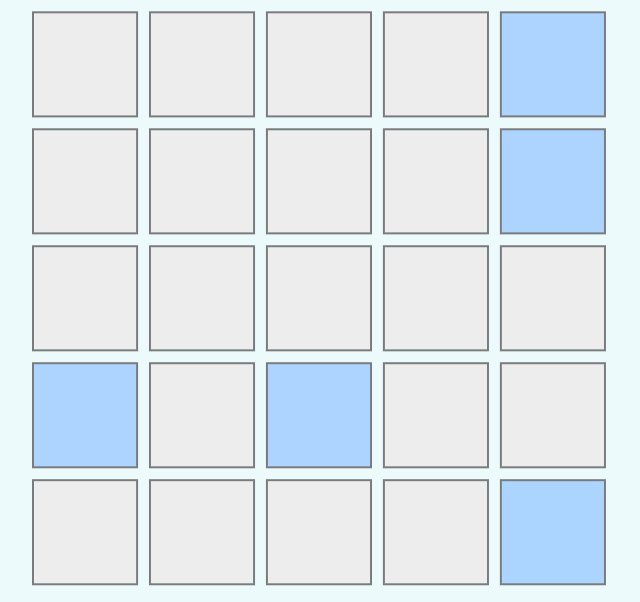
Write a WebGL 1 fragment shader that draws this pattern.

```glsl
precision highp float;
// Five by five board of outlined square tiles, a few of them filled light blue.

uniform vec2 u_resolution;

// Lengths are in canvas heights, measured from the canvas centre.
const float GRID_COUNT = 5.0;
const float PITCH = 0.1943;
const float TILE_HALF = 0.0881;
const float LINE_WIDTH = 0.0033;
const vec2 GRID_CENTER = vec2(-0.0017, 0.0045);

const vec3 PAGE_COLOR = vec3(0.925, 0.980, 0.984);
const vec3 TILE_COLOR = vec3(0.930, 0.930, 0.930);
const vec3 BLUE_COLOR = vec3(0.671, 0.831, 1.000);
const vec3 LINE_COLOR = vec3(0.475, 0.485, 0.495);
const float TINT_VARIATION = 0.010;

// Blue columns of each row as binary masks, lowest bit at the left.
const float EDGE_ROW_MASK = 16.0;
const float SECOND_ROW_MASK = 5.0;
const float MIDDLE_ROW_MASK = 0.0;

float hash(vec2 p) {
  vec3 q = fract(vec3(p.xyx) * 0.1031);
  q += dot(q, q.yzx + 33.33);
  return fract((q.x + q.y) * q.z);
}

// Signed distance to a sharp-cornered square, measured along the axes.
float squareDistance(vec2 p, float halfSize) {
  vec2 d = abs(p) - halfSize;
  return max(d.x, d.y);
}

// Pixel coverage of the inside of a shape.
float coverage(float distance, float pixel) {
  return clamp(0.5 - distance / pixel, 0.0, 1.0);
}

// 1.0 for blue tiles; rows count upward from the bottom.
float isBlue(vec2 cell) {
  float mask = EDGE_ROW_MASK;
  if (abs(cell.y - 1.0) < 0.5) mask = SECOND_ROW_MASK;
  if (abs(cell.y - 2.0) < 0.5) mask = MIDDLE_ROW_MASK;
  return mod(floor((mask + 0.5) / exp2(cell.x)), 2.0);
}

void main() {
  float pixel = 1.0 / u_resolution.y;
  vec2 p = (gl_FragCoord.xy - 0.5 * u_resolution) * pixel - GRID_CENTER;

  // Nearest tile, limited to the board so the margins stay empty.
  vec2 cell = floor(p / PITCH + 0.5 * GRID_COUNT);
  cell = clamp(cell, 0.0, GRID_COUNT - 1.0);
  vec2 local = p - (cell - 0.5 * (GRID_COUNT - 1.0)) * PITCH;
  float d = squareDistance(local, TILE_HALF);

  // Blue fills differ very slightly in warmth.
  float tint = (hash(cell + 1.0) - 0.5) * TINT_VARIATION;
  vec3 blue = BLUE_COLOR + vec3(tint, -0.3 * tint, 0.0);
  vec3 fill = mix(TILE_COLOR, blue, isBlue(cell));

  // Outline over the page, then fill inside the outline.
  vec3 color = mix(PAGE_COLOR, LINE_COLOR, coverage(d, pixel));
  color = mix(color, fill, coverage(d + LINE_WIDTH, pixel));
  gl_FragColor = vec4(color, 1.0);
}
```
